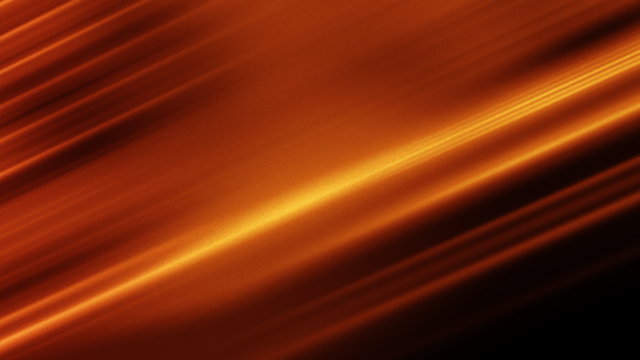
A Shadertoy shader for this background:

```glsl
// Blurred streaks of fiery light sweep up to the right across a dark ember field.
// A scalar heat is summed from soft bands along slightly fanned slanted lines,
// then coloured by a black, red, orange and yellow ramp.

float hash(vec2 p) {
    p = fract(p * vec2(0.1031, 0.1137));
    p += dot(p, p.yx + 33.3);
    return fract((p.x + p.y) * p.x * 7.31);
}

float noise(vec2 p) {
    vec2 cell = floor(p), f = fract(p);
    f = f * f * (3.0 - 2.0 * f);
    return mix(mix(hash(cell), hash(cell + vec2(1, 0)), f.x),
               mix(hash(cell + vec2(0, 1)), hash(cell + vec2(1, 1)), f.x), f.y);
}

// Bell-shaped profile with separate softness below and above its centre
float band(float v, float centre, float below, float above) {
    float d = (v - centre) / (v < centre ? below : above);
    return exp(-d * d);
}

// Soft elliptical spot
float spot(vec2 p, vec2 centre, vec2 radius) {
    vec2 d = (p - centre) / radius;
    return exp(-dot(d, d));
}

vec3 fireRamp(float heat) {
    vec3 stops[7] = vec3[7](vec3(0), vec3(0.26, 0.055, 0.015), vec3(0.42, 0.10, 0.02),
        vec3(0.59, 0.18, 0.04), vec3(0.79, 0.36, 0.07), vec3(0.93, 0.64, 0.16),
        vec3(1.0, 0.86, 0.28));
    vec3 col = stops[0];
    for (int i = 0; i < 6; i++) {
        float t = (heat - stops[i].r) / (stops[i + 1].r - stops[i].r);
        col = mix(col, stops[i + 1], clamp(t, 0.0, 1.0));
    }
    return col;
}

void mainImage(out vec4 fragColor, in vec2 fragCoord) {
    vec2 p = fragCoord / iResolution.xy * vec2(1.7778, 1.0);
    float x = p.x;

    // Lane: height at which the slanted line through this point meets the left edge
    float lane = (p.y - 0.455 * x) / (1.0 + 0.05 * x);
    float left = 1.0 - smoothstep(0.0, 0.75, x);
    float right = smoothstep(0.85, 1.7, x);
    float middle = (1.0 - left) * (1.0 - right);

    // Warm field with dark pockets and a brighter centre
    float heat = 0.605 + 0.04 * (noise(p * 4.0 + 3.0) - 0.5);
    heat -= 0.34 * spot(p, vec2(0.20, 0.69), vec2(0.27, 0.17));
    heat -= 0.22 * spot(p, vec2(0.36, 0.94), vec2(0.18, 0.14));
    heat -= 0.10 * spot(p, vec2(0.58, 0.78), vec2(0.16, 0.18));
    heat -= 0.13 * spot(p, vec2(1.10, 0.80), vec2(0.24, 0.13));
    heat -= 0.10 * spot(p, vec2(1.55, 0.93), vec2(0.25, 0.15));
    heat -= 0.34 * smoothstep(1.15, 1.72, x) * band(lane, 0.135, 0.035, 0.04);
    heat -= 0.11 * left * (1.0 - smoothstep(0.15, 0.3, lane));
    heat -= 0.18 * left * band(lane, 0.175, 0.045, 0.05);
    heat -= 0.20 * left * band(lane, 0.47, 0.04, 0.03);
    heat += 0.11 * spot(vec2(x, lane), vec2(0.85, 0.13), vec2(0.42, 0.13));

    // Fine filaments, crisp near both sides and blurred in the middle
    float fine = noise(vec2(lane * 85.0, x * 0.6)) - 0.5;
    float broad = noise(vec2(lane * 26.0 + 9.0, x * 0.8)) - 0.5;
    heat += fine * (0.02 + 0.11 * left + 0.06 * right);
    heat += broad * (0.03 + 0.10 * left + 0.04 * right);

    // Evenly spaced streaks in the upper left
    float offset = (fract((lane - 0.514) / 0.095 + 0.5) - 0.5) * 0.095;
    float streakFade = (1.0 - smoothstep(0.0, 0.85, x)) * smoothstep(0.46, 0.5, lane);
    heat += streakFade * (0.27 * band(offset, 0.0, 0.012, 0.007)
                        + 0.08 * band(offset, -0.012, 0.03, 0.015));

    // Shadow under the field, darkest at the lower right
    float edge = -0.13 + 0.11 * (1.0 - smoothstep(0.0, 0.7, x));
    float embers = 0.22 * (1.0 - smoothstep(0.65, 1.5, x)) + 0.08;
    embers *= smoothstep(-0.62, -0.22, lane);
    heat = mix(embers, heat, smoothstep(edge - 0.05, edge + 0.05, lane));

    // Main beam: one wide glow that splits into lines at both ends
    heat += middle * (0.22 * band(lane, 0.050, 0.035, 0.045)
                    + 0.07 * band(lane, 0.05, 0.08, 0.11));
    heat += right * (0.27 * band(lane, 0.045, 0.035, 0.045)
                   + 0.16 * band(lane, 0.018, 0.012, 0.012)
                   + 0.05 * band(lane, 0.04, 0.03, 0.035) * sin(lane * 450.0));
    heat += left * (0.38 * band(lane, 0.045, 0.025, 0.018)
                  + 0.30 * band(lane, 0.108, 0.014, 0.012)
                  + 0.10 * band(lane, 0.07, 0.05, 0.04));

    // Second beam along the edge of the shadow
    float second = smoothstep(0.45, 1.5, x);
    heat += second * (0.24 * band(lane, -0.094, 0.018, 0.028)
                    + 0.05 * band(lane, -0.11, 0.03, 0.03));
    heat -= 0.12 * right * band(lane, -0.03, 0.02, 0.022);

    // Thin red streaks inside the shadow
    float low = smoothstep(0.5, 1.7, x);
    heat += low * (0.36 * band(lane, -0.229, 0.018, 0.010)
                 + 0.22 * band(lane, -0.275, 0.022, 0.018)
                 + 0.42 * band(lane, -0.322, 0.022, 0.014)
                 + 0.06 * band(lane, -0.46, 0.02, 0.02));
    heat += 0.10 * middle * band(lane, -0.315, 0.04, 0.03);

    // Redder tint at the left, and a light grain
    vec3 col = fireRamp(clamp(heat, 0.0, 1.0));
    col.g *= 1.0 - 0.22 * left;
    col *= 1.0 + 0.05 * (hash(floor(p * 288.0)) - 0.5);
    fragColor = vec4(col, 1.0);
}
```
